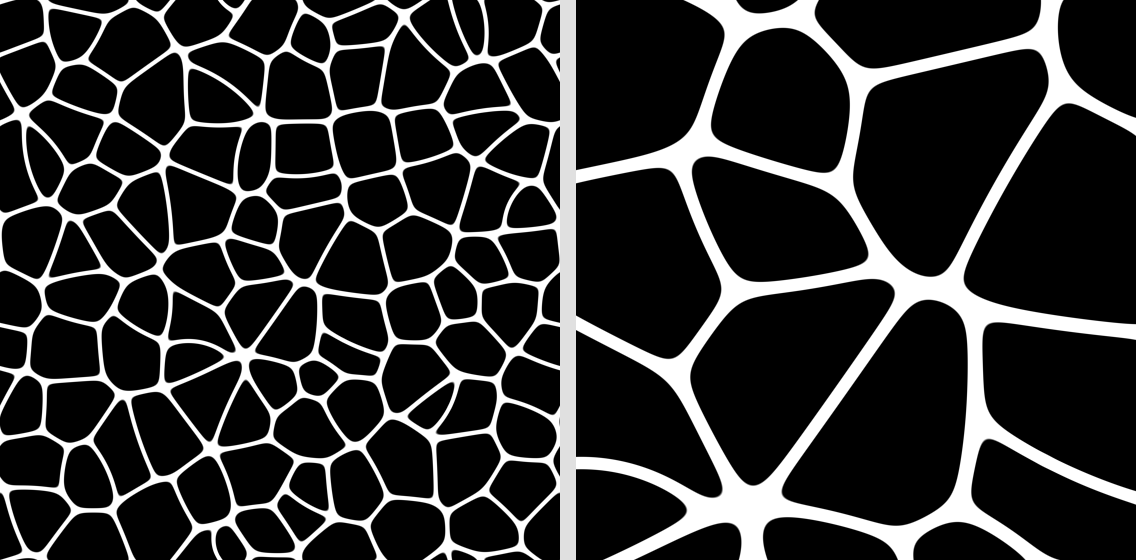
Left: the whole. Right: its middle third, enlarged.
A WebGL 1 fragment shader for this pattern:

```glsl
precision highp float;

uniform vec2 u_resolution;

const float CELLS = 10.0; // whole repeats per side, so the noise wraps

float hash(vec2 p) {
  return fract(sin(dot(p, vec2(127.1, 311.7))) * 43758.5453);
}

// Seed of a grid cell: xy = position inside it, z = distance weight
vec3 seedOf(vec2 cell) {
  vec2 id = mod(cell, CELLS);
  return vec3(hash(id + 3.7), hash(id + 41.3), 0.88 + 0.24 * hash(id + 87.9));
}

// Distance to the cell walls; the weights bend walls between close seeds
float wallDistance(vec2 p) {
  vec2 base = floor(p);
  vec2 local = fract(p);

  // Owner: the seed with the least weighted distance
  float nearest = 1e3;
  vec2 ownerOffset = vec2(0.0);
  vec2 ownerSlope = vec2(0.0);
  for (int y = -2; y <= 2; y++) {
    for (int x = -2; x <= 2; x++) {
      vec2 offset = vec2(float(x), float(y));
      vec3 seed = seedOf(base + offset);
      vec2 away = local - offset - seed.xy;
      float reach = seed.z * length(away);
      if (reach < nearest) {
        nearest = reach;
        ownerOffset = offset;
        ownerSlope = seed.z * away / max(length(away), 1e-4);
      }
    }
  }

  // Exponential soft minimum over all walls rounds the corners
  float sum = 1e-9;
  for (int y = -2; y <= 2; y++) {
    for (int x = -2; x <= 2; x++) {
      vec2 offset = vec2(float(x), float(y));
      if (offset != ownerOffset) {
        vec3 seed = seedOf(base + offset);
        vec2 away = local - offset - seed.xy;
        float span = max(length(away), 1e-4);
        vec2 slope = seed.z * away / span;
        float wall = (seed.z * span - nearest) / max(length(slope - ownerSlope), 0.02);
        sum += exp(-20.0 * wall);
      }
    }
  }
  return -log(sum) / 20.0;
}

void main() {
  vec2 uv = gl_FragCoord.xy / u_resolution;
  float soft = 0.75 * CELLS / min(u_resolution.x, u_resolution.y);
  float wall = wallDistance(uv * CELLS);
  float line = 1.0 - smoothstep(0.037 - soft, 0.037 + soft, wall);
  gl_FragColor = vec4(vec3(line), 1.0);
}
```
